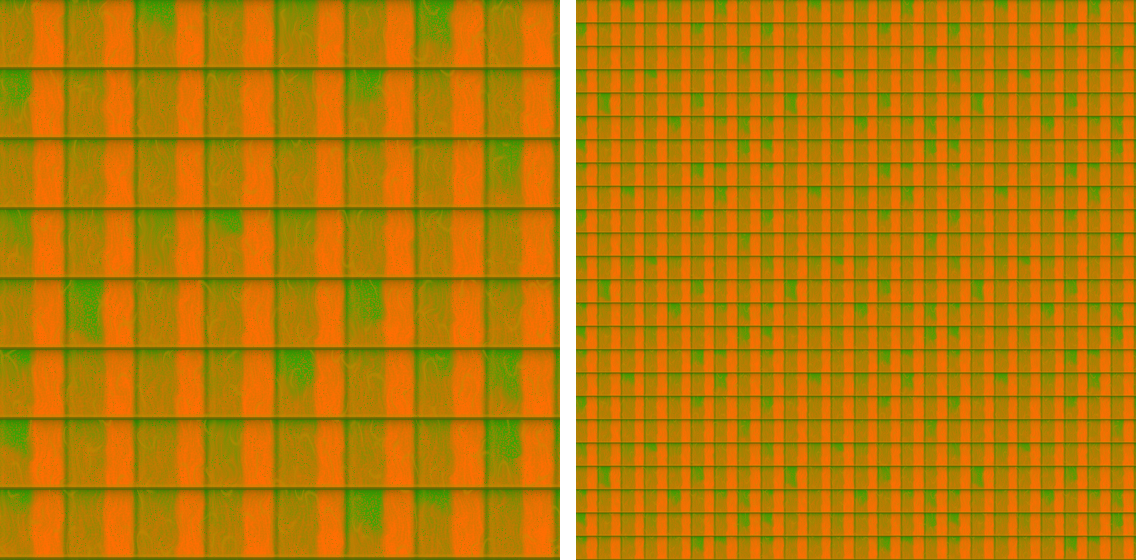
Left: one tile. Right: repeated 3 by 3.
Write a Shadertoy shader that draws this pattern.

```glsl
// Eight by eight weathered clay roof tiles with mossy patches, seams and wispy streaks.

const float TAU = 6.2831853;
const float TILES = 8.0;

const vec3 MOSS = vec3(0.25, 0.64, 0.01);
const vec3 OLIVE = vec3(0.71, 0.49, 0.01);
const vec3 ORANGE = vec3(1.0, 0.43, 0.01);
const vec3 STREAK = vec3(0.76, 0.55, 0.01);
const vec3 GROOVE = vec3(0.33, 0.40, 0.01);

float hash(vec2 p) {
    vec3 q = fract(p.xyx * vec3(0.1031, 0.1030, 0.0973));
    q += dot(q, q.yzx + 33.33);
    return fract((q.x + q.y) * q.z);
}

// Distance to the nearest scattered point; wraps after one canvas.
float cellular(vec2 uv, vec2 period, float seed) {
    vec2 p = uv * period;
    vec2 base = floor(p);
    float nearest = 4.0;
    for (int y = -1; y <= 1; y++) {
        for (int x = -1; x <= 1; x++) {
            vec2 cell = base + vec2(x, y);
            vec2 id = mod(cell, period) + seed;
            vec2 delta = cell + vec2(hash(id), hash(id + 57.0)) - p;
            nearest = min(nearest, dot(delta, delta));
        }
    }
    return sqrt(nearest);
}

// Layered sines with whole frequencies, roughly -1 to 1.
float waves(vec2 uv, vec2 frequency, float phase) {
    float sum = 0.0;
    float weight = 0.5;
    for (int i = 0; i < 4; i++) {
        sum += weight * sin(TAU * dot(frequency, uv) + phase + 2.0 * sum);
        frequency = vec2(frequency.y + 2.0, -frequency.x - 5.0);
        phase += 1.7;
        weight *= 0.65;
    }
    return sum;
}

// Soft band that is one between low and high.
float band(float low, float high, float blur, float v) {
    return smoothstep(low - blur, low + blur, v) * (1.0 - smoothstep(high - blur, high + blur, v));
}

// Green through olive to orange.
vec3 clayRamp(float heat) {
    vec3 cool = mix(MOSS, OLIVE, clamp(heat * 2.0, 0.0, 1.0));
    return mix(cool, ORANGE, clamp(heat * 2.0 - 1.0, 0.0, 1.0));
}

// Moss grows from the top of some tiles, in the hollow left of the ridge.
float mossCover(vec2 tile, vec2 f, float ridgeStart, float wobble) {
    float amount = smoothstep(0.55, 0.85, hash(tile + 17.0));
    float reach = mix(0.25, 0.85, hash(tile + 41.0));
    float depth = 1.0 - f.y + 0.12 * wobble;
    float down = 1.0 - smoothstep(reach - 0.25, reach + 0.2, depth);
    float across = 1.0 - smoothstep(ridgeStart - 0.12, ridgeStart + 0.01, f.x + 0.03 * wobble);
    return amount * down * across * mix(0.6, 1.0, smoothstep(0.1, 0.4, f.x));
}

void mainImage(out vec4 fragColor, in vec2 fragCoord) {
    vec2 uv = fragCoord / iResolution.xy;
    vec2 grid = uv * TILES + vec2(0.05, -0.02);
    vec2 tile = mod(floor(grid), TILES);
    vec2 f = fract(grid);

    // Shared noise layers
    float wobble = waves(uv, vec2(7.0, 11.0), 0.6);
    float patches = waves(uv, vec2(13.0, 5.0), 2.1);
    vec2 bent = uv + vec2(0.007 * wobble + 0.004 * patches, 0.0);
    float fibre = cellular(bent, vec2(190.0, 22.0), 3.0);
    float grain = cellular(uv, vec2(240.0), 11.0);

    // Flat hollow on the left, orange ridge on the right
    float ridgeStart = 0.50 + 0.08 * hash(vec2(tile.x, 5.0)) + 0.03 * hash(tile + 73.0);
    float ridge = band(ridgeStart, 0.94, 0.05, f.x + 0.025 * wobble);
    float heat = mix(0.50, 0.90, ridge) + 0.14 * (0.5 - f.y);
    heat += 0.22 * (fibre - 0.48) + 0.20 * (grain - 0.45) + 0.05 * patches;

    // Moss and stray green specks
    float moss = mossCover(tile, f, ridgeStart, wobble);
    heat -= moss * (0.10 + 0.45 * smoothstep(0.2, 0.6, grain));
    float speck = 1.0 - smoothstep(0.10, 0.22, cellular(uv, vec2(152.0), 29.0));
    heat -= 0.35 * speck * smoothstep(0.1, 0.6, patches);

    // Vertical seam and the shadow under the row above
    float seam = 1.0 - smoothstep(0.0, 0.06, min(f.x, 1.0 - f.x));
    float shadow = exp(-14.0 * (1.0 - f.y));
    heat -= 0.14 * seam + 0.34 * shadow;
    vec3 color = clayRamp(heat) * (1.0 - 0.10 * seam) * (1.0 - 0.22 * shadow);

    // Long petal-shaped outlines
    float petal = cellular(bent, vec2(26.0, 11.0), 61.0);
    float outline = 1.0 - smoothstep(0.0, 0.07, abs(petal - 0.33));
    color = mix(color, STREAK, 0.5 * outline * smoothstep(-0.25, 0.5, wobble));
    color = mix(color, STREAK, 0.25 * band(0.07, 0.11, 0.03, f.x + 0.03 * patches));

    // Pale lower lip and dark groove between rows
    color = mix(color, STREAK, 0.5 * band(0.025, 0.06, 0.012, f.y));
    float groove = 1.0 - smoothstep(0.008, 0.03, min(f.y, 1.0 - f.y));
    color = mix(color, GROOVE, 0.8 * groove);

    fragColor = vec4(color, 1.0);
}
```
